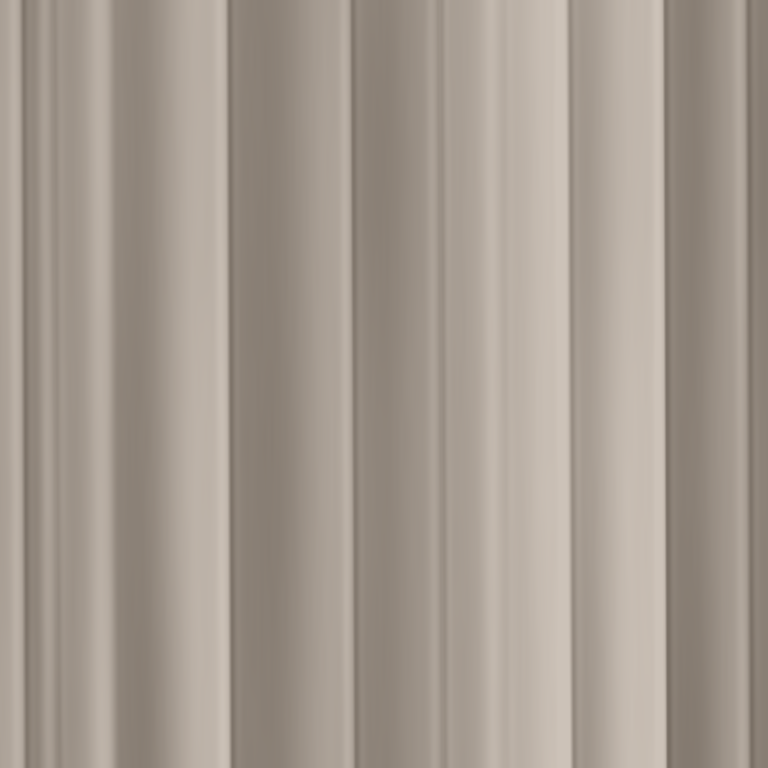
Write a Shadertoy shader that draws this texture.

```glsl
// Heavy taupe cloth hanging in eleven irregular vertical folds.
// Each fold ramps from shade to light, ends in a bright ridge and drops
// into a thin crease; slow noise varies the light down its length.

// Right edge of each fold, left to right.
const float edges[11] = float[11](
    0.030, 0.071, 0.148, 0.298, 0.459, 0.574, 0.655, 0.742, 0.866, 0.974, 1.08);

// Per fold: shaded tone, lit tone, centre of the ramp, softness of right edge.
const vec4 folds[11] = vec4[11](
    vec4(0.34, 0.55, 0.50, 0.003), vec4(0.14, 0.36, 0.60, 0.004),
    vec4(0.34, 0.56, 0.50, 0.010), vec4(0.12, 0.76, 0.48, 0.003),
    vec4(0.10, 0.56, 0.58, 0.002), vec4(0.15, 0.42, 0.60, 0.003),
    vec4(0.48, 0.68, 0.60, 0.007), vec4(0.74, 0.94, 0.45, 0.003),
    vec4(0.40, 0.88, 0.38, 0.002), vec4(0.09, 0.46, 0.58, 0.003),
    vec4(0.08, 0.30, 0.45, 0.003));

float hash(vec2 p) {
    vec3 q = fract(vec3(p.xyx) * 0.1031);
    q += dot(q, q.yzx + 33.33);
    return fract((q.x + q.y) * q.z);
}

float noise(vec2 p) {
    vec2 i = floor(p), f = fract(p);
    f = f * f * (3.0 - 2.0 * f);
    return mix(mix(hash(i), hash(i + vec2(1, 0)), f.x),
               mix(hash(i + vec2(0, 1)), hash(i + vec2(1, 1)), f.x), f.y);
}

// Fold edges lean slightly, each by its own amount.
float edgeAt(int i, float y) {
    return edges[i] + (0.5 - y) * (0.001 + 0.006 * hash(vec2(i, 7)));
}

void mainImage(out vec4 fragColor, in vec2 fragCoord) {
    vec2 uv = fragCoord / iResolution.xy;
    float pixel = 1.0 / iResolution.x;
    float tone = 0.0, left = -0.06, leftSoft = 0.004;

    for (int i = 0; i < 11; i++) {
        vec4 fold = folds[i];
        float right = edgeAt(i, uv.y);
        float u = (uv.x - left) / (right - left);
        float soft = max(fold.w, 0.75 * pixel);
        float sharp = 0.003 / max(fold.w, 0.003);

        // Steep ramp, flatter towards the top
        float ramp = smoothstep(fold.z - 0.27, fold.z + 0.27, u);
        float contrast = mix(1.08, 0.86, uv.y);
        float lit = mix(fold.x, fold.y, 0.5 + (ramp - 0.5) * contrast);

        // Faint sheen near the shaded side, then slow drift along the cloth
        lit += 0.09 * exp(-7.0 * max(u, 0.0));
        lit += 0.10 * (noise(vec2(u * 2.0 + float(i) * 9.0, uv.y * 2.5)) - 0.5);

        // Bright ridge before the edge
        float ridge = (uv.x - right + 0.007 + soft) / (0.004 + soft);
        lit += 0.25 * (1.0 - 0.5 * fold.y) * exp(-ridge * ridge);

        // Dark crease just inside the left edge, with a pale lip beyond it
        float crease = (uv.x - left - 0.003) / 0.004;
        float lip = (uv.x - left - 0.011) / 0.004;
        float leftSharp = min(1.0, 0.003 / leftSoft);
        lit += (0.05 * exp(-lip * lip) - 0.22 * exp(-crease * crease)) * leftSharp;

        tone = mix(tone, lit, smoothstep(left - leftSoft, left + leftSoft, uv.x));

        // Narrow shadow line on sharp edges
        float line = (uv.x - right) / 0.0025;
        tone -= 0.13 * sharp * exp(-line * line);

        left = right;
        leftSoft = soft;
    }

    // Fine vertical threads
    tone += 0.025 * (noise(uv * vec2(220.0, 14.0)) - 0.5);

    vec3 shade = vec3(0.505, 0.465, 0.425), light = vec3(0.80, 0.76, 0.72);
    fragColor = vec4(mix(shade, light, clamp(tone, -0.15, 1.0)), 1.0);
}
```
